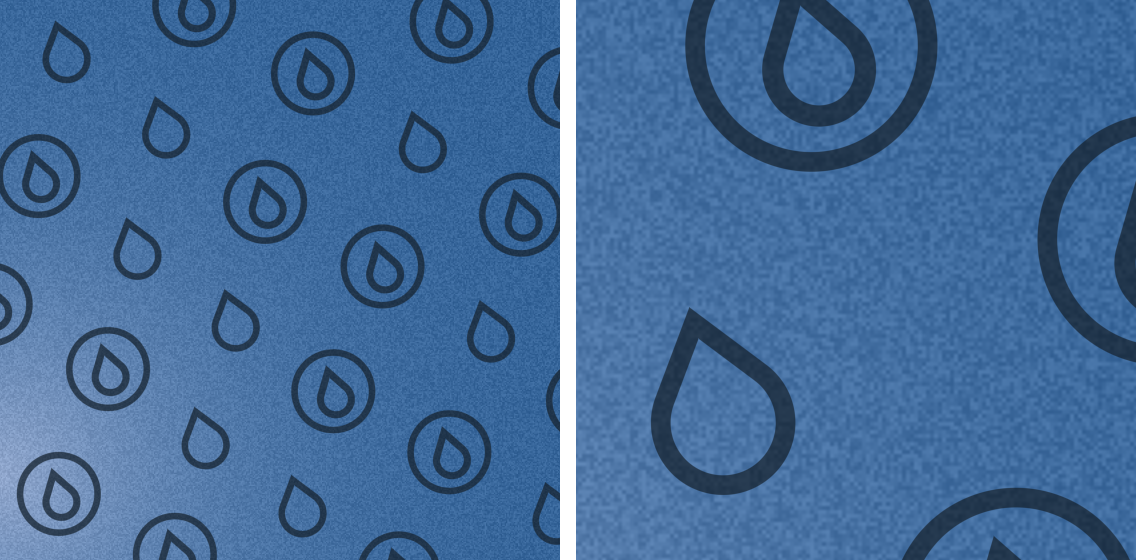
Left: the whole. Right: its middle third, enlarged.
This pattern is drawn by a WebGL 2 fragment shader. Its source:

```glsl
#version 300 es
precision highp float;

#define COLUMNS 9
#define ROWS 7
#define DROP_MASK 76          // bit n set: column n holds bare drops
#define GRID_ANGLE 0.3578
#define DROP_TILT 0.285
#define RING_RADIUS 0.0692
#define RING_STROKE 0.0117
#define DROP_STROKE 0.0117
#define INK_OPACITY 0.78
#define GRAIN_CELLS 420.0
#define GRAIN_AMOUNT 0.11

uniform vec2 u_resolution;
out vec4 fragColor;

const vec3 DEEP_BLUE = vec3(0.195, 0.385, 0.595);
const vec3 PALE_BLUE = vec3(0.56, 0.65, 0.80);
const vec3 INK = vec3(0.095, 0.15, 0.205);

float hash(vec2 p) {
  vec3 q = fract(p.xyx * 0.1031);
  q += dot(q, q.yzx + 33.33);
  return fract((q.x + q.y) * q.z);
}

float valueNoise(vec2 p) {
  vec2 cell = floor(p), f = fract(p);
  f = f * f * (3.0 - 2.0 * f);
  return mix(mix(hash(cell), hash(cell + vec2(1, 0)), f.x),
             mix(hash(cell + vec2(0, 1)), hash(cell + vec2(1, 1)), f.x), f.y);
}

bool isDrop(int column) {
  return ((DROP_MASK >> column) & 1) == 1;
}

// Round bulb at the origin, straight sides meeting in a tilted sharp tip.
float dropDistance(vec2 p, float radius, float tipLength) {
  vec2 axis = -vec2(sin(DROP_TILT), cos(DROP_TILT));
  vec2 q = vec2(abs(p.x * axis.y - p.y * axis.x), dot(p, axis));
  float s = radius / tipLength;
  vec2 normal = vec2(sqrt(1.0 - s * s), s);
  bool nearTip = dot(q, vec2(-normal.y, normal.x)) > 0.0;
  return (nearTip ? dot(q, normal) : length(q)) - radius;
}

// Band of the given width just inside an outline.
float innerStroke(float d, float width) {
  return abs(d + 0.5 * width) - 0.5 * width;
}

float bareDrop(vec2 p) {
  return innerStroke(dropDistance(p - vec2(0.0, 0.0111), 0.043, 0.0716), DROP_STROKE);
}

float ringedDrop(vec2 p) {
  float ring = abs(length(p) - RING_RADIUS) - 0.5 * RING_STROKE;
  float bulb = dropDistance(p - vec2(0.0046, 0.0143), 0.0339, 0.0632);
  return min(ring, innerStroke(bulb, DROP_STROKE * 1.08));
}

// Slanted brick grid; neighbouring columns use alternate rows.
float motifDistance(vec2 p) {
  vec2 along = vec2(cos(GRID_ANGLE), -sin(GRID_ANGLE));
  vec2 across = vec2(-along.y, along.x);
  float nearest = 1.0;
  float u = -0.2083;
  for (int column = 0; column < COLUMNS; column++) {
    bool drop = isDrop(column);
    if (column > 0) {
      bool previousDrop = isDrop(column - 1);
      bool loneDrop = drop && !previousDrop && !isDrop(column + 1);
      u += 0.1217;
      if (!drop && !previousDrop) u += 0.0365;  // room for two rings
      if (loneDrop) u += 0.0208;
    }
    for (int row = column & 1; row < ROWS; row += 2) {
      float k = float(row);
      float v = 0.1302 + 0.1901 * k - 0.00173 * k * k;
      vec2 q = p - along * (u - 0.0022 * (k - 3.0)) - across * v;
      nearest = min(nearest, drop ? bareDrop(q) : ringedDrop(q));
    }
  }
  return nearest;
}

void main() {
  float size = min(u_resolution.x, u_resolution.y);
  vec2 uv = gl_FragCoord.xy / size;

  // Soft light from the lower left
  float glow = exp(-3.1 * pow(length(uv - vec2(0.0, 0.15)), 1.2));
  vec3 color = mix(DEEP_BLUE, PALE_BLUE, glow);

  // Motifs are laid out from the upper left
  float edge = 0.75 / size;
  float d = motifDistance(vec2(uv.x, u_resolution.y / size - uv.y));
  float ink = 1.0 - smoothstep(-edge, edge, d);
  color = mix(color, INK, ink * INK_OPACITY);

  // Fine grain, weaker on the ink
  float grain = valueNoise(uv * GRAIN_CELLS) - 0.5;
  color += grain * GRAIN_AMOUNT * mix(1.0, 0.4, ink);

  fragColor = vec4(color, 1.0);
}
```
